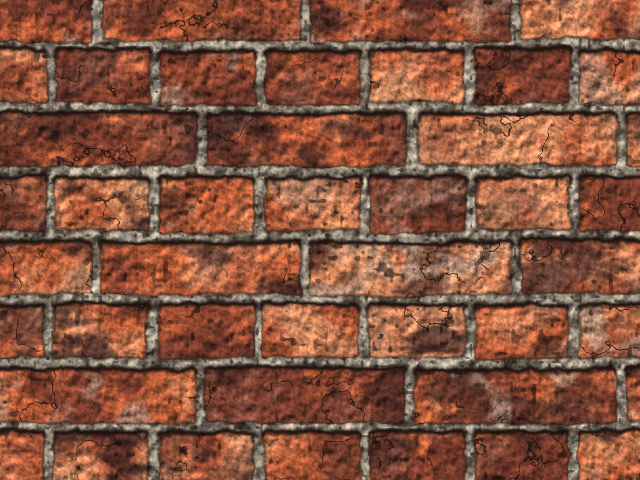
Write a Shadertoy shader that draws this texture.

```glsl
// Weathered brick wall: header and stretcher courses alternating, in rough grey mortar.

// Layout, in units of canvas height
const float COURSE = 0.1326;
const float COURSE_SHIFT = 0.0215;
const float HEADER = 0.2188;
const float HEADER_SHIFT = 0.104;
const float STRETCHER_SHIFT = 0.201;
const float JOINT = 0.018;
const float CORNER = 0.006;
const float COURSE_WAVE = 0.008;
const float EDGE_ROUGHNESS = 0.014;
const float SHADOW_WIDTH = 0.0045;

// Wear
const float RELIEF = 1.3;
const float GRAIN = 0.28;
const float CRACK_WIDTH = 0.013;

const vec3 BRICK_BROWN = vec3(0.46, 0.23, 0.17);
const vec3 BRICK_RED = vec3(0.68, 0.34, 0.21);
const vec3 BRICK_PALE = vec3(0.82, 0.53, 0.37);
const vec3 BURNT = vec3(0.24, 0.14, 0.13);
const vec3 LIME = vec3(0.66, 0.56, 0.49);
const vec3 MORTAR_LIGHT = vec3(0.65, 0.61, 0.54);
const vec3 MORTAR_DARK = vec3(0.38, 0.34, 0.30);
const vec3 SHADOW = vec3(0.10, 0.06, 0.05);

float hash(vec2 p) {
    vec3 q = fract(p.xyx * 0.1031);
    q += dot(q, q.yzx + 33.33);
    return fract((q.x + q.y) * q.z);
}

float noise(vec2 p) {
    vec2 i = floor(p), f = fract(p);
    f = f * f * (3.0 - 2.0 * f);
    return mix(mix(hash(i), hash(i + vec2(1, 0)), f.x),
               mix(hash(i + vec2(0, 1)), hash(i + vec2(1, 1)), f.x), f.y);
}

float fbm(vec2 p) {
    float sum = 0.0, amplitude = 0.516;
    for (int i = 0; i < 5; i++) {
        sum += amplitude * noise(p);
        p = mat2(1.6, 1.2, -1.2, 1.6) * p + 17.3;
        amplitude *= 0.5;
    }
    return sum;
}

float roundedBox(vec2 p, vec2 halfSize, float radius) {
    vec2 q = abs(p) - halfSize + radius;
    return length(max(q, 0.0)) + min(max(q.x, q.y), 0.0) - radius;
}

// Thin broken lines along the middle level of a noise field
float cracks(vec2 p, float pixel) {
    float line = abs(fbm(p * 13.0) - 0.5);
    float broken = smoothstep(0.48, 0.62, fbm(p * 8.0 + 50.0));
    return broken * (1.0 - smoothstep(0.0, CRACK_WIDTH + 3.0 * pixel, line));
}

vec3 brickColor(vec2 p, vec4 rnd, float pixel) {
    vec2 q = p + rnd.xy * 40.0;
    float tone = 0.5 + 0.75 * (rnd.x - 0.5) + 1.2 * (fbm(q * 11.0) - 0.5);
    vec3 color = mix(BRICK_BROWN, BRICK_RED, smoothstep(0.18, 0.48, tone));
    color = mix(color, BRICK_PALE, smoothstep(0.5, 0.9, tone));

    // Burnt stains and lime bloom
    float burn = smoothstep(0.48, 0.68, fbm(q * vec2(9.0, 14.0) + 9.0));
    color = mix(color, BURNT, burn * (0.25 + 0.6 * rnd.z));
    float bloom = smoothstep(0.5, 0.7, fbm(q * 15.0 + 23.0));
    color = mix(color, LIME, bloom * (0.15 + 0.6 * smoothstep(0.7, 1.0, rnd.w)));

    // Cracks and small pits
    float pits = smoothstep(0.72, 0.86, noise(q * 85.0)) * noise(q * 20.0);
    return mix(color, SHADOW, max(0.8 * cracks(q, pixel), 0.65 * pits));
}

vec3 mortarColor(vec2 p) {
    vec3 color = mix(MORTAR_DARK, MORTAR_LIGHT, smoothstep(0.28, 0.6, fbm(p * 50.0)));
    float pits = smoothstep(0.7, 0.9, noise(p * 110.0 + 7.0));
    return mix(color, SHADOW, 0.55 * pits);
}

void mainImage(out vec4 fragColor, in vec2 fragCoord) {
    vec2 p = fragCoord / iResolution.y;
    float pixel = 1.0 / iResolution.y;

    // Slightly wavy courses; odd ones hold stretchers, offset by half in turn
    vec2 q = p + COURSE_WAVE * (vec2(noise(p * 7.0), noise(p * 6.0 + 31.0)) - 0.5);
    float row = floor((q.y + COURSE_SHIFT) / COURSE);
    bool stretcher = mod(row, 2.0) > 0.5;
    float width = stretcher ? 2.0 * HEADER : HEADER;
    float halfBond = mod(row, 4.0) < 2.0 ? HEADER : 0.0;
    float shift = stretcher ? STRETCHER_SHIFT + halfBond : HEADER_SHIFT;

    // One brick per cell, with its own size and place
    vec2 size = vec2(width, COURSE);
    vec2 cell = (q + vec2(-shift, COURSE_SHIFT)) / size;
    vec2 id = floor(cell) + 20.0;
    vec4 rnd = vec4(hash(id), hash(id + 71.0), hash(id + 137.0), hash(id + 211.0));
    vec2 local = (fract(cell) - 0.5) * size + 0.005 * (rnd.zw - 0.5);
    vec2 halfSize = 0.5 * (size - JOINT) - 0.003 * rnd.yx;
    float edge = roundedBox(local, halfSize, CORNER);
    edge += EDGE_ROUGHNESS * (fbm(p * 38.0) - 0.5);

    // Materials, lit from above
    float brick = smoothstep(pixel, -pixel, edge);
    vec3 color = mix(mortarColor(p), brickColor(p, rnd, pixel), brick);
    float slope = fbm(p * 55.0) - fbm(p * 55.0 + vec2(-0.25, 0.45));
    float grain = noise(p * 230.0) - 0.5;
    color *= 1.0 + RELIEF * slope + GRAIN * grain;

    // Dark gap around each brick, deepest below the mortar above it
    float top = smoothstep(0.6, 0.95, local.y / halfSize.y);
    float gapWidth = SHADOW_WIDTH * (0.4 + 0.6 * top + 0.7 * noise(p * 14.0 + 5.0));
    float gap = exp(-edge * edge / (gapWidth * gapWidth));
    color = mix(color, SHADOW, gap * mix(0.45, 0.92, top));

    fragColor = vec4(clamp(color, 0.0, 1.0), 1.0);
}
```
